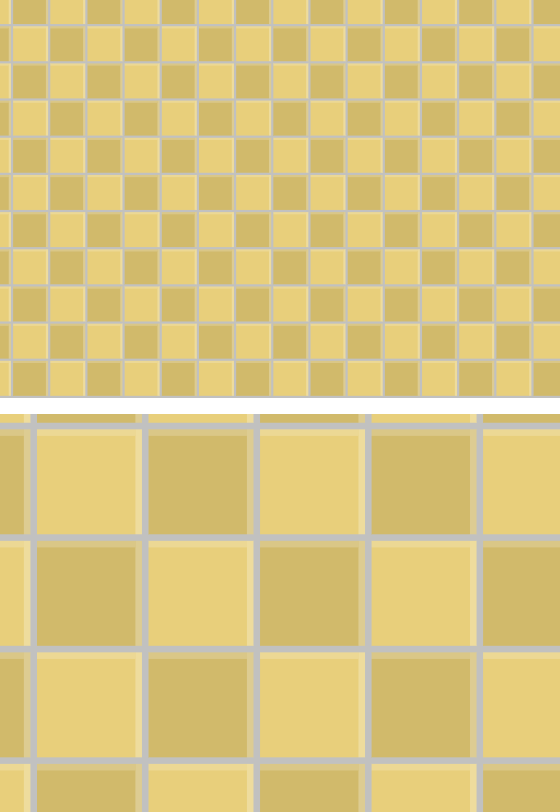
Top: the whole. Bottom: its middle third, enlarged.
Reproduce this pattern procedurally as a Shadertoy shader.

```glsl
// Two-tone ochre checkerboard of square tiles with grey grout and lit top and right edges
#define ROWS 10.70588            // tile pitches per canvas height
#define ORIGIN vec2(0.3235, 0.0294) // grout crossing nearest the corner, in tiles
#define GROUT_HALF 0.0294        // half the grout width, in tiles
#define BEVEL 0.0588             // width of the lit edges, in tiles
#define LIT_RIGHT 0.26
#define LIT_TOP 0.19
#define LIGHT_TILE vec3(0.910, 0.812, 0.482)
#define DARK_TILE vec3(0.820, 0.729, 0.420)
#define GROUT_COLOR vec3(0.757, 0.757, 0.753)

// Pixel-wide antialiased step, 1 where d is positive
vec2 coverage(vec2 d, float pixel) {
    return clamp(d / pixel + 0.5, 0.0, 1.0);
}

void mainImage(out vec4 fragColor, in vec2 fragCoord) {
    float pixel = ROWS / iResolution.y;
    vec2 grid = fragCoord * pixel - ORIGIN;
    vec2 cell = floor(grid);
    vec2 local = grid - cell;

    // Alternating tile colours
    float checker = mod(cell.x + cell.y, 2.0);
    vec3 color = mix(DARK_TILE, LIGHT_TILE, checker);

    // Lit strips along the right and top edges
    vec2 strip = coverage(local - (1.0 - GROUT_HALF - BEVEL), pixel);
    float lit = max(strip.x * LIT_RIGHT, strip.y * LIT_TOP);
    color = mix(color, vec3(1.0), lit);

    // Grout centred on the cell borders
    vec2 borderDistance = min(local, 1.0 - local);
    vec2 grout = coverage(GROUT_HALF - borderDistance, pixel);
    color = mix(color, GROUT_COLOR, max(grout.x, grout.y));

    fragColor = vec4(color, 1.0);
}
```
